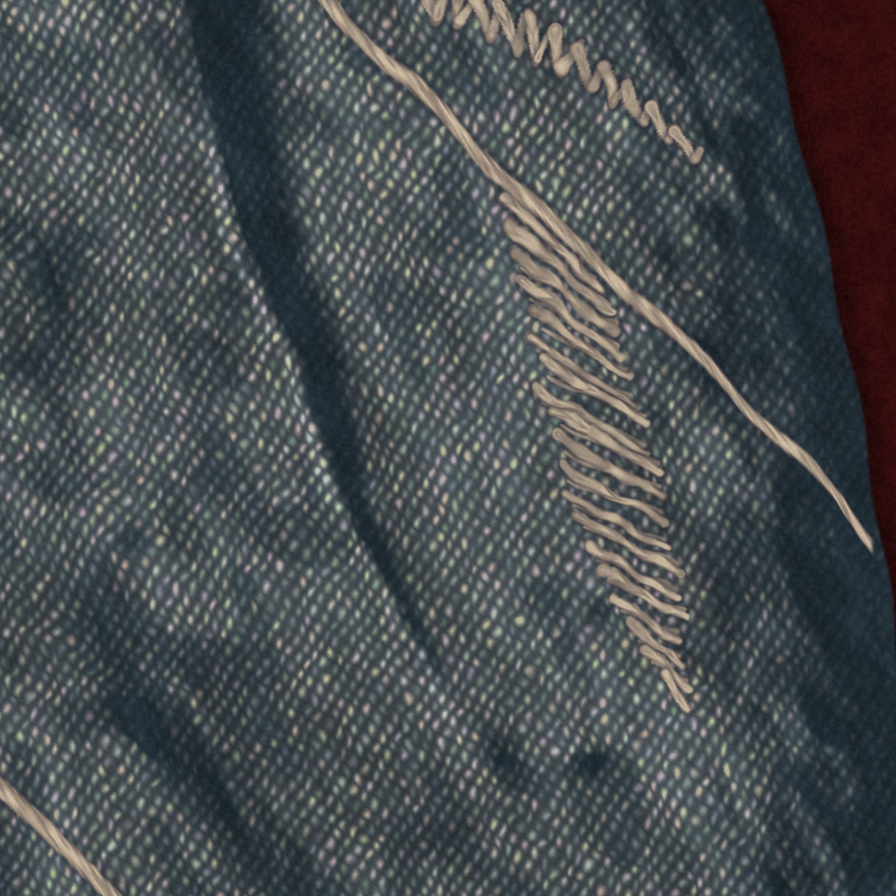
Reproduce this texture procedurally as a WebGL 1 fragment shader.

```glsl
precision highp float;
// Worn twill denim with folds, a loose thread, frayed darning and a dark red backdrop.
uniform vec2 u_resolution;

#define WEAVE_PITCH vec2(0.0142, 0.0132)
#define WEAVE_WARP 0.018
#define YARN_LIGHT vec3(0.66, 0.68, 0.64)
#define DENIM_MID vec3(0.225, 0.255, 0.275)
#define DENIM_DARK vec3(0.115, 0.162, 0.195)
#define BACKDROP vec3(0.205, 0.050, 0.055)
#define THREAD_LIGHT vec3(0.80, 0.73, 0.63)
#define THREAD_DARK vec3(0.40, 0.35, 0.33)
#define LEAF_ROWS 19
#define COIL_ROWS 11
#define FRAY 0.008

float hash(vec2 p) {
  p = fract(p * vec2(0.1031, 0.1137));
  p += dot(p, p.yx + 33.33);
  return fract((p.x + p.y) * p.x * 37.7);
}

float noise(vec2 p) {
  vec2 i = floor(p), f = fract(p);
  f = f * f * (3.0 - 2.0 * f);
  return mix(mix(hash(i), hash(i + vec2(1, 0)), f.x),
             mix(hash(i + vec2(0, 1)), hash(i + vec2(1, 1)), f.x), f.y);
}

float fbm(vec2 p) {
  return 0.55 * noise(p) + 0.28 * noise(p * 2.1 + 7.0) + 0.17 * noise(p * 4.3 + 19.0);
}

float band(float d, float halfWidth) {
  return exp(-d * d / (halfWidth * halfWidth));
}

// Soft fuzzy yarn; d is across, l is along
void layYarn(inout vec3 col, float d, float l, float w, float fade) {
  float aa = 2.2 / u_resolution.y;
  float k = abs(d) / w;
  col = mix(col, vec3(0.12, 0.12, 0.17), 0.45 * fade * (1.0 - smoothstep(0.6, 2.1, k)));
  float fibre = noise(vec2(l * 60.0, d * 300.0 + l * 60.0));
  float lit = 0.72 - 0.45 * k * k + 0.8 * (fibre - 0.45);
  vec3 yarn = mix(THREAD_DARK, THREAD_LIGHT, clamp(lit, 0.0, 1.0));
  float edge = w * (0.8 + 0.35 * noise(vec2(l * 80.0, w * 9000.0)));
  col = mix(col, yarn, fade * (1.0 - smoothstep(edge - aa, edge + aa, abs(d))));
}

void layStitch(inout vec3 col, vec2 p, vec2 a, vec2 b, float w, float fade) {
  vec2 ab = b - a, ap = p - a;
  float h = clamp(dot(ap, ab) / dot(ab, ab), 0.0, 1.0);
  layYarn(col, length(ap - ab * h), h * length(ab) + a.y * 9.0, w * (1.1 - 0.35 * h), fade);
}

// Staggered bright floats that run together along the twill
float weave(vec2 p, out float id) {
  vec2 bend = vec2(fbm(p * 10.0), fbm(p * 10.0 + 40.0)) - 0.5;
  vec2 jitter = vec2(noise(p * 75.0), noise(p * 75.0 + 90.0)) - 0.5;
  p += WEAVE_WARP * bend + 0.0045 * jitter;
  vec2 q = vec2(dot(p, vec2(0.84, -0.54)), dot(p, vec2(0.62, 0.78))) / WEAVE_PITCH;
  vec2 cell = floor(q);
  id = hash(cell + 80.0);
  vec2 f = fract(q) - 0.5;
  f.x += 0.18 * f.y;
  return exp(-15.0 * f.x * f.x - 6.5 * f.y * f.y);
}

vec3 denim(vec2 p, float toEdge) {
  float t = 1.0 - p.y;
  vec2 along = vec2(p.x + 0.42 * p.y, p.y);
  float mottled = fbm(along * vec2(13.0, 6.0));
  float streaks = fbm(along * vec2(48.0, 20.0) + 11.0);
  float patches = smoothstep(0.60, 0.78, noise(along * vec2(24.0, 15.0) + 5.0) + 0.4 * (streaks - 0.5));

  // Long tapering crease with a sharp, worn left rim
  float rimX = 0.203 + 0.22 * t + 0.2 * t * t + 0.006 * sin(t * 19.0);
  float fromRim = p.x - rimX + 0.018 * (streaks - 0.5);
  float creaseWidth = 0.105 * max(1.0 - t / 0.80, 0.02);
  float crease = smoothstep(-0.010, 0.008, fromRim)
               * (1.0 - smoothstep(creaseWidth * 0.65, creaseWidth + 0.016, fromRim))
               * (1.0 - smoothstep(0.64, 0.78, t));
  float rim = band(fromRim + 0.011, 0.008) * smoothstep(0.08, 0.25, t) * (1.0 - smoothstep(0.75, 0.9, t));

  // Soft lower left fold, small hollows and the turned side
  float q = t - 0.58;
  float fold = band(p.x - 0.08 - 0.2 * q - 0.9 * q * q + 0.06 * (streaks - 0.5), 0.050) * smoothstep(-0.03, 0.12, q);
  float hollow = band(length((p - vec2(0.07, 0.71)) * vec2(1.0, 0.45)), 0.026)
               + band(length(p - vec2(0.025, 0.595)), 0.025)
               + band(length(p - vec2(0.66, 0.15)), 0.020)
               + band(length(p - vec2(0.56, 0.16)), 0.020)
               + band(length(p - vec2(0.15, 0.40)), 0.020)
               + band(length(p - vec2(0.67, 0.32)), 0.016);
  float side = 1.0 - smoothstep(0.03, mix(0.16, 0.29, t), toEdge + 0.08 * (mottled - 0.5) + 0.16 * (streaks - 0.5));
  float shade = clamp(crease + fold * 0.82 + hollow * 0.75 + side + patches * 0.45, 0.0, 1.0);

  float id;
  float dots = weave(p, id);
  float wear = (0.40 + 0.72 * mottled + 0.40 * streaks) * (0.42 + 0.80 * id) * (1.0 - 0.90 * shade) + 0.45 * rim;
  vec3 col = mix(DENIM_MID * (0.62 + 0.65 * mottled + 0.25 * streaks), DENIM_DARK * (0.75 + 0.5 * streaks), shade);
  vec3 tint = vec3(id, hash(vec2(id * 91.0, 3.0)), hash(vec2(id * 57.0, 9.0))) - 0.5;
  col = mix(col, YARN_LIGHT + 0.12 * tint, clamp(dots * wear, 0.0, 1.0));
  return col + 0.06 * rim;
}

void main() {
  vec2 p = gl_FragCoord.xy / u_resolution;
  float t = 1.0 - p.y, aa = 2.5 / u_resolution.y;
  float toEdge = 0.851 + 0.29 * t - 0.115 * t * t + 0.003 * sin(t * 31.0) - p.x;
  vec3 col = denim(p, toEdge);
  vec3 cloth = BACKDROP * (0.8 + 0.4 * fbm(p * 45.0)) * mix(0.7, 1.0, smoothstep(0.0, 0.03, -toEdge));
  col = mix(cloth, col, smoothstep(-aa, aa, toEdge));
  vec2 frayed = p + FRAY * (vec2(noise(p * 42.0), noise(p * 42.0 + 60.0)) - 0.5);

  // Leaf of slanted darning: a main yarn and a thinner crossing one per row
  for (int i = 0; i < LEAF_ROWS; i++) {
    float s = float(i) / float(LEAF_ROWS - 1);
    float r = hash(vec2(float(i) + 3.0, 17.0)) - 0.5;
    float r2 = hash(vec2(float(i) + 41.0, 5.0)) - 0.5;
    vec2 a = vec2(0.573 + 0.035 * s + 0.130 * s * s + 0.020 * r, 0.775 - 0.53 * s + 0.006 * r2);
    vec2 b = vec2(0.664 + 0.2 * s - 0.1 * s * s + 0.014 * r2, 0.775 - 0.53 * s - mix(0.095, 0.038, s) + 0.008 * r);
    layStitch(col, frayed, b + vec2(-0.004, 0.010), a - vec2(-0.008, 0.018 + 0.010 * r), 0.0036, 0.75 + 0.4 * r2);
    layStitch(col, frayed, a, b, 0.0058 + 0.0016 * r2, 0.95);
  }

  // Ragged coil near the top
  for (int i = 0; i < COIL_ROWS; i++) {
    float s = float(i) / float(COIL_ROWS - 1);
    float r = hash(vec2(float(i) + 9.0, 71.0)) - 0.5;
    vec2 c = vec2(0.465 + 0.285 * s, 1.010 - 0.09 * s - 0.075 * s * s + 0.008 * r);
    vec2 n = vec2(0.30 + 0.7 * r, 0.95) * mix(0.027, 0.007, s);
    vec2 next = c + vec2(0.028, -0.008 - 0.013 * s);
    layStitch(col, frayed, c + n, next - n, 0.0074, 0.95);
    layStitch(col, frayed, next - n * 0.8, next + n, 0.0056, 0.85 + 0.3 * r);
  }

  // Loose diagonal thread, then the short one in the lower left corner
  float d = p.x - 0.365;
  float threadY = 1.0 - d + 0.018 * smoothstep(0.24, 0.40, d) - 0.014 * smoothstep(0.52, 0.61, d)
                - 0.005 * sin(d * 42.0) + 0.008 * (noise(vec2(d * 30.0, 2.0)) - 0.5);
  layYarn(col, (p.y - threadY) * 0.707, d * 1.41, mix(0.0088, 0.0062, smoothstep(0.1, 0.6, d)), 1.0 - smoothstep(0.605, 0.612, d));
  float cornerY = 0.121 - 0.86 * p.x - 0.9 * p.x * p.x;
  layYarn(col, (p.y - cornerY) * 0.72, p.x * 1.4, 0.0095, 1.0 - smoothstep(0.14, 0.15, p.x));

  // Fine fibre grain
  col += 0.035 * (noise(p * 330.0) - 0.5);
  gl_FragColor = vec4(clamp(col, 0.0, 1.0), 1.0);
}
```
